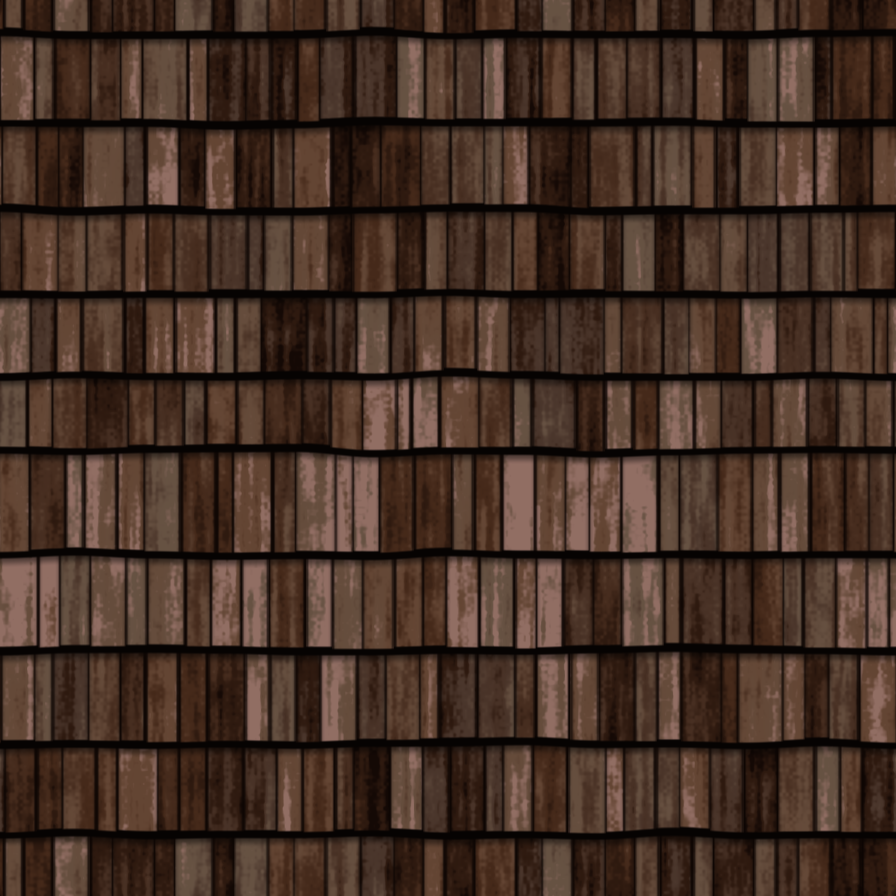
Give the GLSL for this texture, as a Shadertoy shader.

```glsl
// Weathered wooden shingles: ten uneven courses of about thirty narrow boards.
// Jittered joints split each course; hashes tint the boards, and stretched
// value noise adds grain. Everything wraps, so the canvas is one seamless tile.

const float COURSES = 10.0;
const float BOARDS = 30.0;

float hash(vec2 p) {
    vec3 q = fract(p.xyx * 0.1031);
    q += dot(q, q.yzx + 33.33);
    return fract((q.x + q.y) * q.z);
}

// Value noise that wraps after the given number of cells
float noise(vec2 p, vec2 period) {
    vec2 i = floor(p), f = fract(p);
    f = f * f * (3.0 - 2.0 * f);
    vec2 a = mod(i, period), b = mod(i + 1.0, period);
    return mix(mix(hash(a), hash(vec2(b.x, a.y)), f.x),
               mix(hash(vec2(a.x, b.y)), hash(b), f.x), f.y);
}

// Height of the line below a course; the courses swell near the middle
float courseEdge(float row) {
    float i = mod(row, COURSES);
    return 0.068 + row / COURSES + 0.028 * exp(-0.75 * abs(i - 4.0))
         - 0.007 * smoothstep(5.0, 8.0, i);
}

// Position of the joint left of a board, in board widths
float joint(float cell, float row) {
    return cell + 0.6 * (hash(vec2(mod(cell, BOARDS) + 3.0, row + 41.0)) - 0.5);
}

// Half width of the gap at a joint
float gapWidth(float cell, float row) {
    return 0.0007 + 0.0019 * hash(vec2(mod(cell, BOARDS) + 71.0, row + 13.0));
}

// Wood colour from dark to bleached, either reddish or greyed
vec3 woodColor(float tone, float grey) {
    vec3 brown = mix(vec3(0.27, 0.16, 0.10), vec3(0.29, 0.21, 0.17), grey);
    vec3 tan_ = mix(vec3(0.39, 0.27, 0.20), vec3(0.40, 0.32, 0.26), grey);
    vec3 c = mix(vec3(0.08, 0.035, 0.02), vec3(0.18, 0.10, 0.06), smoothstep(0.0, 0.2, tone));
    c = mix(c, brown, smoothstep(0.2, 0.42, tone));
    c = mix(c, tan_, smoothstep(0.42, 0.72, tone));
    return mix(c, vec3(0.57, 0.43, 0.39), smoothstep(0.78, 0.98, tone));
}

void mainImage(out vec4 fragColor, in vec2 fragCoord) {
    vec2 uv = fragCoord / iResolution.y;
    float aa = 0.7 / iResolution.y;

    // Course, with slightly wavy lines
    float y = uv.y + 0.007 * (noise(uv * vec2(12.0, 10.0), vec2(12.0, 10.0)) - 0.5);
    float row = floor((y - 0.068) * COURSES);
    if (y < courseEdge(row)) row -= 1.0;
    else if (y > courseEdge(row + 1.0)) row += 1.0;
    float course = mod(row, COURSES);

    // Board within the course
    float x = uv.x * BOARDS;
    float cell = floor(x);
    if (x < joint(cell, course)) cell -= 1.0;
    else if (x > joint(cell + 1.0, course)) cell += 1.0;
    vec2 id = vec2(mod(cell, BOARDS), course);

    // Distances to the four sides
    float left = (x - joint(cell, course)) / BOARDS;
    float right = (joint(cell + 1.0, course) - x) / BOARDS;
    float below = y - courseEdge(row) - 0.003 - 0.003 * hash(id + 91.0);
    float above = courseEdge(row + 1.0) - y - 0.004;

    // Vertical grain, broad stains and fine mottling
    float streak = noise(uv * vec2(150.0, 10.0) + vec2(0.0, course * 3.0), vec2(150.0, 10.0));
    float fiber = noise(uv * vec2(280.0, 40.0), vec2(280.0, 40.0));
    float stain = noise(uv * vec2(50.0, 40.0), vec2(50.0, 40.0));
    float mottle = noise(uv * 256.0, vec2(256.0));

    // Board tone; the courses below the middle are more bleached
    float bleach = 0.23 * exp(-0.5 * (course - 2.6) * (course - 2.6));
    float tone = 0.14 + 0.72 * hash(id + 17.0) + bleach;
    tone += 0.36 * (streak - 0.5) + 0.14 * (fiber - 0.5);
    tone += 0.18 * (stain - 0.5) + 0.14 * (mottle - 0.5);
    float grey = clamp(hash(id + 57.0) * 1.3 - 0.15 + 0.4 * (streak - 0.5), 0.0, 1.0);
    vec3 color = woodColor(clamp(tone, 0.0, 1.0), grey);

    // Shading at the sides and the shadow cast by the course above
    color *= 0.8 + 0.2 * smoothstep(0.0, 0.006, min(left, right));
    color *= 0.55 + 0.45 * smoothstep(0.0, 0.011, above);

    // Dark joints and course lines
    float side = min(left - gapWidth(cell, course), right - gapWidth(cell + 1.0, course));
    float gap = 1.0 - smoothstep(-0.0006 - aa, 0.0008 + aa, side);
    gap *= 0.6 + 0.4 * hash(id + 29.0);
    float line = 1.0 - smoothstep(-0.0008 - aa, 0.0008 + aa, min(below, above));
    color = mix(color, vec3(0.05, 0.02, 0.01), gap);
    color = mix(color, vec3(0.025, 0.012, 0.008), line);

    fragColor = vec4(color, 1.0);
}
```
